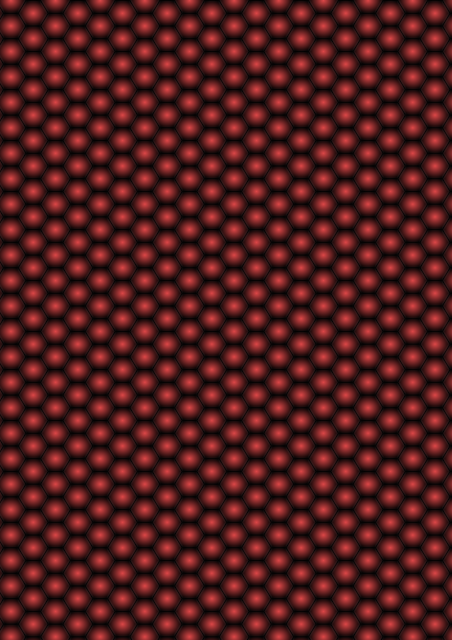
Reproduce this pattern procedurally as a Shadertoy shader.

```glsl
// Lattice, in canvas heights
const float COLUMN_PITCH = 0.03488;
const float ROW_PITCH = 0.03977;
const vec2 FIRST_CENTRE = vec2(0.01706, 0.0049);

// Dome and rim, in row pitches
const vec2 GLOW_RADIUS = vec2(0.569, 0.511);
const float RIM_INSET = 0.035;
const float RIM_HALF_WIDTH = 0.022;
const float FLAT_RIM_STRENGTH = 0.35;

const vec3 GLOW_COLOUR = vec3(0.85, 0.272, 0.272);
const vec3 GAP_COLOUR = vec3(0.012, 0.006, 0.007);
const vec3 RIM_COLOUR = vec3(0.055, 0.045, 0.047);

const float SQRT3 = 1.7320508;

// Offset from the nearest centre of a staggered lattice, row pitch = 1
vec2 hexOffset(vec2 p) {
    vec2 lattice = (p - FIRST_CENTRE) / vec2(2.0 * COLUMN_PITCH, ROW_PITCH);
    vec2 stretch = vec2(SQRT3, 1.0);
    vec2 evenColumn = (fract(lattice + 0.5) - 0.5) * stretch;
    vec2 oddColumn = (fract(lattice) - 0.5) * stretch;
    return dot(evenColumn, evenColumn) < dot(oddColumn, oddColumn) ? evenColumn : oddColumn;
}

void mainImage(out vec4 fragColor, in vec2 fragCoord) {
    vec2 offset = hexOffset(fragCoord / iResolution.y);
    float pixel = 1.0 / (ROW_PITCH * iResolution.y);

    // Distance inward from the flat and slanted sides
    vec2 q = abs(offset);
    float flatSide = q.y;
    float slantedSide = dot(q, vec2(0.5 * SQRT3, 0.5));
    float edge = 0.5 - max(flatSide, slantedSide);

    // Glowing dome
    float glow = max(1.0 - length(offset / GLOW_RADIUS), 0.0);
    vec3 colour = GAP_COLOUR + GLOW_COLOUR * glow;

    // Faint rim, stronger on the slanted sides
    float rim = 1.0 - smoothstep(0.0, RIM_HALF_WIDTH + pixel, abs(edge - RIM_INSET));
    float slant = smoothstep(-0.05, 0.05, slantedSide - flatSide);
    colour += RIM_COLOUR * rim * mix(FLAT_RIM_STRENGTH, 1.0, slant);

    // Dark seam between neighbours
    colour *= mix(0.65, 1.0, smoothstep(0.0, RIM_INSET, edge));

    fragColor = vec4(colour, 1.0);
}
```
